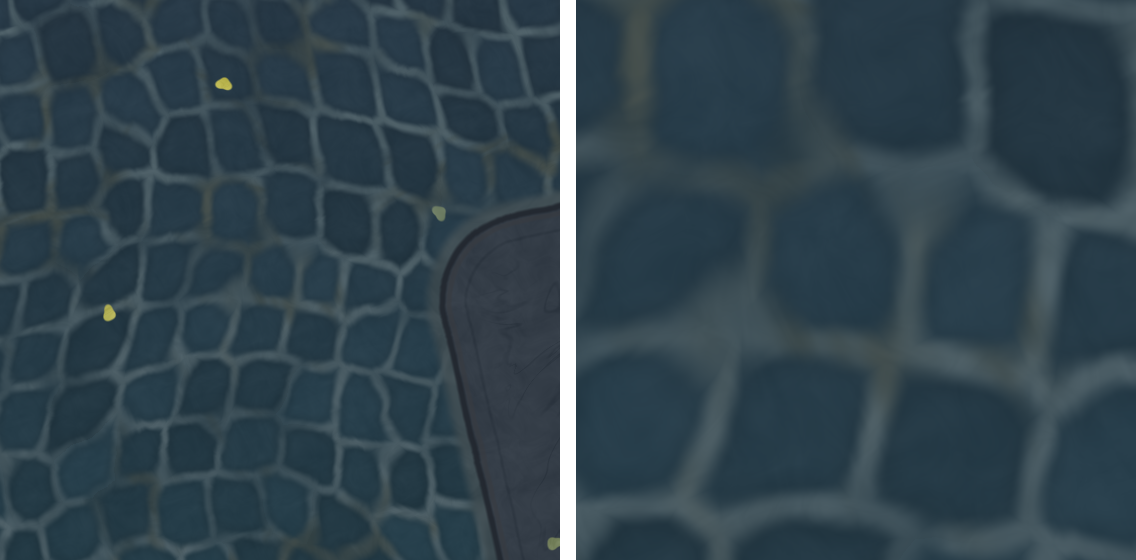
Left: the whole. Right: its middle third, enlarged.
Reproduce this texture procedurally as a Shadertoy shader.

```glsl
vec2 hash2(vec2 p) {
    return fract(sin(vec2(dot(p, vec2(127.1, 311.7)), dot(p, vec2(269.5, 183.3)))) * 43758.5);
}

// Layered, self-warped sines, roughly -1 to 1
float waves(vec2 p) {
    float sum = 0.0, amp = 0.55;
    for (int i = 0; i < 5; i++) {
        p = mat2(0.8, 0.6, -0.6, 0.8) * p * 1.6 + 1.2 * sin(p.yx) + 2.3;
        sum += amp * sin(p.x) * cos(p.y * 0.8);
        amp *= 0.68;
    }
    return sum;
}

// Squarish cellular noise in shifted rows: x = gap to the joint, yz = stone id
vec3 cobbles(vec2 p) {
    float nearest = 9.0, second = 9.0;
    vec2 id = vec2(0.0);
    for (int j = -1; j <= 1; j++) {
        float row = floor(p.y) + float(j);
        float shift = hash2(vec2(row, 7.0)).x;
        for (int i = -2; i <= 2; i++) {
            vec2 cell = vec2(floor(p.x - shift) + float(i), row);
            vec2 center = cell + vec2(shift, 0.0) + 0.5 + 0.5 * (hash2(cell) - 0.5);
            vec2 d = (p - center) * (p - center);
            float dist = sqrt(length(d));
            if (dist < nearest) {
                second = nearest;
                nearest = dist;
                id = cell;
            } else {
                second = min(second, dist);
            }
        }
    }
    return vec3(second - nearest, id);
}

// Tilted plate with one rounded corner, negative inside
float plateDistance(vec2 uv) {
    vec2 local = vec2(dot(uv, vec2(0.974, 0.225)), dot(uv, vec2(-0.225, 0.974)));
    vec2 q = vec2(0.867 - local.x, local.y - 0.394) + 0.155;
    return length(max(q, 0.0)) + min(max(q.x, q.y), 0.0) - 0.155;
}

vec3 paving(vec2 uv) {
    vec2 p = uv * vec2(10.3, 9.2);
    p += 0.35 * sin(p.yx * vec2(0.75, 0.6) + vec2(0.5, 2.0));
    p += 0.05 * vec2(waves(uv * 14.0), waves(uv * 14.0 + 9.0));
    vec3 cobble = cobbles(p);
    vec2 tone = hash2(cobble.yz + 3.0);
    float patches = waves(uv * 7.0 + 4.0);

    // Blue slate above, teal slate below
    vec3 stone = mix(vec3(0.143, 0.237, 0.282), vec3(0.153, 0.222, 0.275), uv.y);
    stone *= 0.93 + 0.14 * tone.x;
    stone += 0.010 * waves(uv * 28.0) + 0.006 * waves(uv * 90.0);
    stone *= 0.93 + 0.07 * smoothstep(0.15, 0.5, cobble.x);

    // Uneven, partly worn joints
    float width = 0.22 + 0.09 * patches;
    float joint = 1.0 - smoothstep(0.02, width + 0.06, cobble.x);
    joint *= clamp(0.72 + 0.5 * waves(uv * 9.0 + 17.0), 0.25, 1.0);
    vec3 mortar = mix(vec3(0.30, 0.37, 0.40), vec3(0.26, 0.30, 0.29), smoothstep(-0.1, 0.7, patches));
    mortar += 0.025 * waves(uv * 40.0);
    return mix(stone, mortar, joint);
}

vec3 plate(vec2 uv, float d) {
    vec3 color = vec3(0.205, 0.240, 0.280) + 0.016 * waves(uv * 22.0) + 0.010 * waves(uv * 75.0);
    // Thin, broken scratches
    float scratch = 1.0 - smoothstep(0.0, 0.10, abs(waves(uv * vec2(16.0, 9.0))));
    color -= 0.025 * scratch * smoothstep(0.05, 0.12, -d);
    // Inner groove
    return color - 0.025 * (1.0 - smoothstep(0.0, 0.005, abs(d + 0.045)));
}

void mainImage(out vec4 fragColor, in vec2 fragCoord) {
    vec2 uv = fragCoord / iResolution.xy;
    vec3 color = paving(uv);

    // Plate with a mortar bed and a dark rim
    float d = plateDistance(uv) + 0.002 * waves(uv * 20.0);
    vec3 bed = vec3(0.255, 0.305, 0.325) + 0.03 * waves(uv * 24.0);
    color = mix(color, bed, 0.85 * (1.0 - smoothstep(0.012, 0.035, d)));
    color = mix(color, plate(uv, d), 1.0 - smoothstep(-0.004, 0.004, d));
    color = mix(color, vec3(0.125, 0.145, 0.175), 0.85 * (1.0 - smoothstep(0.002, 0.009, abs(d + 0.003))));
    color = mix(color, vec3(0.22, 0.23, 0.25), 0.6 * (1.0 - smoothstep(0.002, 0.007, abs(d + 0.015))));

    // Scattered leaf scraps, fading from yellow to grey green
    for (int i = 0; i < 4; i++) {
        float n = float(i);
        vec2 q = uv - fract(vec2(0.40, 0.85) + n * vec2(0.795, 0.59));
        float angle = n * 1.3 + 0.2;
        q = mat2(cos(angle), sin(angle), -sin(angle), cos(angle)) * q;
        float leaf = length(q * vec2(1.0, 1.4)) + 0.002 * sin(3.0 * atan(q.y, q.x) + n);
        vec3 leafColor = mix(vec3(0.74, 0.72, 0.32), vec3(0.42, 0.48, 0.38), smoothstep(0.5, 2.5, n));
        leafColor += 0.06 * waves(uv * 50.0);
        color = mix(color, leafColor, 1.0 - smoothstep(0.012, 0.017, leaf));
    }
    fragColor = vec4(color, 1.0);
}
```
